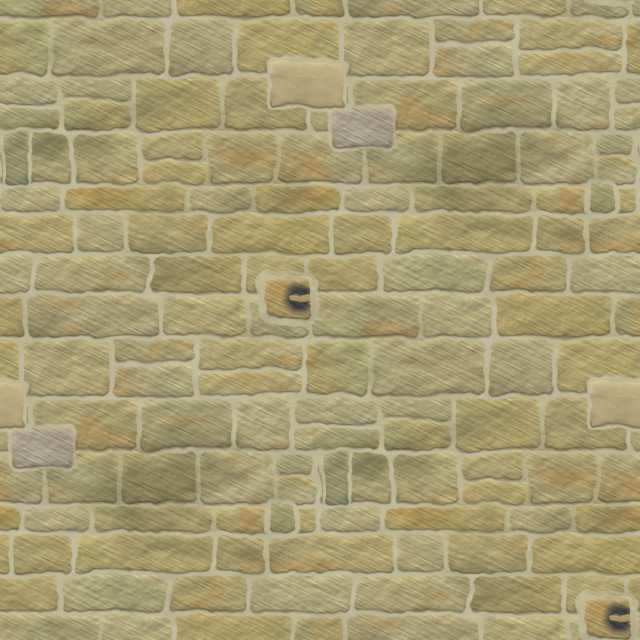
This texture is drawn by a three.js fragment shader. Its source:

```glsl
// Weathered sandstone wall: uneven courses of rough buff blocks in pale mortar.
varying vec2 vUv;

const vec3 OCHRE = vec3(0.66, 0.60, 0.39);
const vec3 BUFF = vec3(0.66, 0.63, 0.48);
const vec3 MOSS = vec3(0.60, 0.61, 0.45);
const vec3 RUST = vec3(0.68, 0.52, 0.29);
const vec3 GRIME = vec3(0.46, 0.44, 0.31);
const vec3 MORTAR = vec3(0.74, 0.72, 0.60);
const vec3 DRESSED = vec3(0.71, 0.65, 0.49);
const vec3 ASH = vec3(0.65, 0.62, 0.55);
const vec3 SOOT = vec3(0.24, 0.25, 0.25);
const float GAP = 0.0038;

float hash(vec2 p) {
  return fract(sin(dot(p, vec2(127.1, 311.7))) * 43758.5453);
}

// Lattice value that repeats every half canvas up, shifted half across.
float lattice(vec2 c, vec2 scale) {
  vec2 period = scale * 0.5;
  float band = floor((c.y + 0.5) / period.y);
  c.y -= band * period.y;
  c.x = floor(mod(c.x + band * period.x + 0.5, scale.x));
  return hash(c + scale * 0.37);
}

float noise(vec2 p, vec2 scale) {
  vec2 c = floor(p * scale), f = fract(p * scale);
  f = f * f * (3.0 - 2.0 * f);
  return mix(mix(lattice(c, scale), lattice(c + vec2(1, 0), scale), f.x),
             mix(lattice(c + vec2(0, 1), scale), lattice(c + 1.0, scale), f.x), f.y);
}

float fbm(vec2 p, vec2 scale) {
  float sum = 0.0, gain = 0.53;
  for (int i = 0; i < 4; i++) {
    sum += gain * noise(p, scale);
    scale *= 2.0;
    gain *= 0.5;
  }
  return sum;
}

// Rough face with slanting chisel strokes.
float relief(vec2 p) {
  return fbm(p, vec2(40, 56)) + 0.28 * noise(vec2(p.x + 2.0 * p.y, p.y), vec2(170, 70));
}

float roundBox(vec2 p, vec2 halfSize, float r) {
  vec2 q = abs(p) - halfSize + r;
  return length(max(q, 0.0)) + min(max(q.x, q.y), 0.0) - r;
}

// Bottom, top and index of the course at height y.
vec3 course(float y) {
  vec4 a = vec4(0.0, 0.07, 0.1315, 0.195), b = vec4(0.24, 0.323, 0.409, 0.5);
  vec4 sa = step(a, vec4(y)), sb = step(b, vec4(y));
  vec4 lo = max(a * sa, b * sb);
  vec4 hi = min(mix(a, vec4(1), sa), mix(b, vec4(1), sb));
  return vec3(max(max(lo.x, lo.y), max(lo.z, lo.w)),
              min(min(hi.x, hi.y), min(hi.z, hi.w)), dot(sa + sb, vec4(1)) - 1.0);
}

float joint(float i, float count, float row) {
  return (i + 0.64 * (hash(vec2(floor(mod(i + 0.5, count)), row + 3.0)) - 0.5)) / count;
}

// Left, right and index of the block at x.
vec3 block(float x, float count, float row) {
  float i = floor(x * count);
  if (x < joint(i, count, row)) i -= 1.0;
  else if (x >= joint(i + 1.0, count, row)) i += 1.0;
  return vec3(joint(i, count, row), joint(i + 1.0, count, row), floor(mod(i + 0.5, count)));
}

// Cuts a small block into the wall; stone holds distance and local height.
float inset(vec2 p, vec2 halfSize, float gap, inout vec2 stone) {
  float d = roundBox(p, halfSize, 0.006);
  stone.x = min(max(stone.x, gap - d), d);
  if (d < gap * 0.5) stone.y = p.y / halfSize.y;
  return 1.0 - smoothstep(-0.001, 0.002, d);
}

void main() {
  // Wobbly edges, then fold into one half-height band.
  vec2 p = vUv + 0.009 * (vec2(noise(vUv, vec2(22)), noise(vUv, vec2(26))) - 0.5)
               + 0.004 * (vec2(noise(vUv, vec2(90)), noise(vUv, vec2(94))) - 0.5);
  p.y += 0.0286;
  float band = floor(p.y * 2.0);
  vec2 q = vec2(fract(p.x + 0.5 * (band + 1.0)), p.y - 0.5 * band);

  // Courses, blocks, and tall blocks split in two.
  vec3 row = course(q.y);
  float count = 7.0 + 2.0 * float(row.z == 4.0) + float(row.z == 5.0);
  float x = fract(q.x - 0.13 * hash(vec2(row.z, 8.0)));
  vec3 col = block(x, count, row.z);
  vec2 id = vec2(col.z, row.z);
  if (row.z > 3.5 && hash(id + 20.0) < 0.24) {
    float cut = mix(row.x, row.y, 0.42 + 0.16 * hash(id + 5.0));
    if (q.y < cut) row.y = cut; else { row.x = cut; id.x += 0.5; }
  }
  vec2 halfSize = 0.5 * vec2(col.y - col.x, row.y - row.x);
  vec2 local = vec2(x, q.y) - 0.5 * vec2(col.x + col.y, row.x + row.y);
  vec2 stone = vec2(roundBox(local, halfSize - GAP, 0.009), local.y / halfSize.y);

  // Odd blocks let into the courses.
  float dressed = inset(q - vec2(0.479, 0.398), vec2(0.058, 0.034), 0.006, stone);
  float ashen = inset(q - vec2(0.566, 0.329), vec2(0.048, 0.031), 0.006, stone);
  float sooty = inset(q - vec2(0.449, 0.0625), vec2(0.035, 0.030), 0.013, stone);
  float mossy = inset(q - vec2(0.027, 0.281), vec2(0.020, 0.039), 0.006, stone)
              + inset(q - vec2(0.940, 0.221), vec2(0.018, 0.021), 0.009, stone);

  // Stone colour, stains and weathering.
  float patches = fbm(vUv, vec2(8, 12)), grain = fbm(vUv, vec2(34, 60));
  vec3 face = mix(OCHRE, BUFF, smoothstep(0.15, 0.85, 0.6 * hash(id + 2.0) + 0.5 * patches));
  face = mix(face, MOSS, 0.65 * smoothstep(0.5, 0.72, fbm(vUv + 0.23, vec2(10))));
  face = mix(face, RUST, 0.5 * smoothstep(0.60, 0.78, fbm(vUv + 0.61, vec2(10, 22))));
  face = mix(face, GRIME, 0.6 * smoothstep(0.55, 0.8, fbm(vUv + 0.42, vec2(6, 10))));
  face = mix(face, DRESSED, dressed);
  face = mix(face, ASH, 0.85 * ashen);
  face = mix(face, MOSS * 0.92, 0.7 * mossy);
  face = mix(face, RUST, 0.45 * sooty);
  float soot = sooty * smoothstep(0.032, 0.012, length(q - vec2(0.467, 0.066)));
  face = mix(face, SOOT, soot * smoothstep(0.42, 0.52, grain));

  // Chiselled light from above and rounded block edges.
  float light = relief(vUv) - relief(vUv + vec2(-0.0015, 0.003));
  float rim = smoothstep(-0.013, 0.0, stone.x);
  face *= 0.92 + 0.16 * grain + 0.06 * (hash(id + 9.0) - 0.5);
  face *= 1.0 + 0.6 * light * (1.0 - 0.8 * dressed) + 0.13 * rim * stone.y;

  // Mortar, worn thin in places, with a shadow under each block.
  float worn = 0.5 + 0.5 * smoothstep(0.28, 0.55, fbm(vUv + 0.37, vec2(8)));
  float mortar = smoothstep(-0.0015, 0.0015, stone.x) * max(worn, sooty);
  vec3 wall = mix(face, MORTAR * (0.94 + 0.12 * grain), mortar);
  float under = smoothstep(0.0035, 0.0, abs(stone.x)) * smoothstep(-0.5, -0.9, stone.y);
  wall *= 1.0 - 0.24 * under * (0.4 + grain);
  gl_FragColor = vec4(wall, 1.0);
}
```
